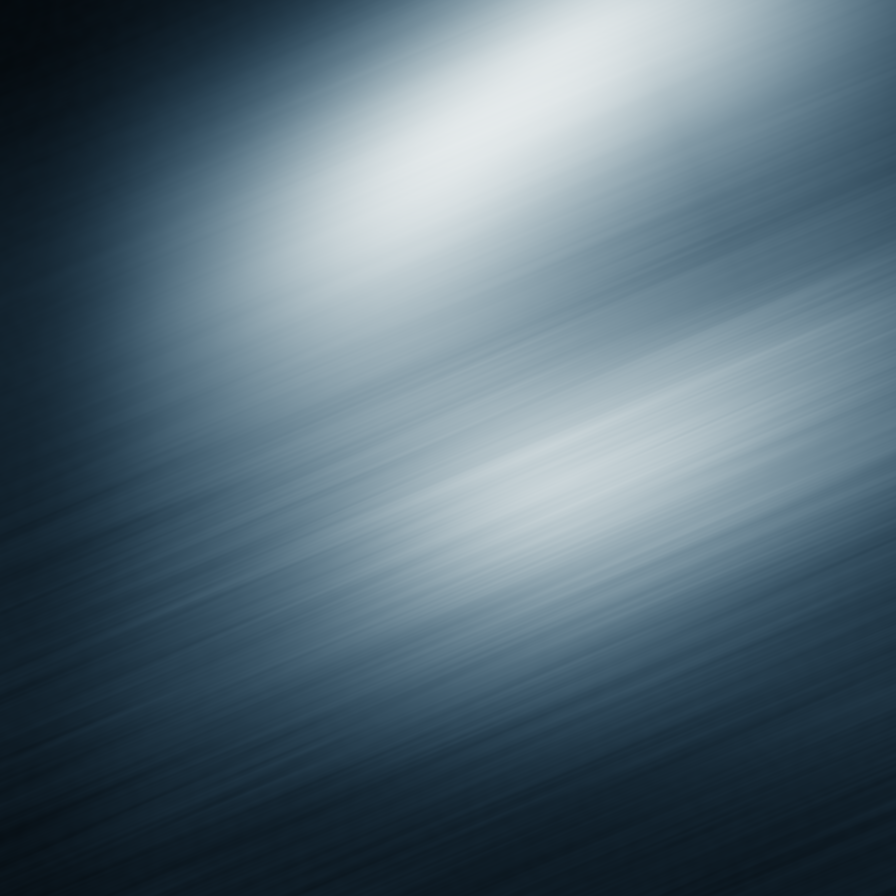
This texture is drawn by a Shadertoy shader. Its source:

```glsl
// Brushed steel-blue metal lit by two soft, slanted reflections.
// Lopsided falloffs in a rotated frame shape the light; stretched gradient
// noise adds the brush lines, and a curve maps the final tone to steel hues.

const float BRUSH_ANGLE = 0.401;

vec2 hashGradient(vec2 cell) {
    vec3 p = fract(vec3(cell.xyx) * vec3(0.1031, 0.1030, 0.0973));
    p += dot(p, p.yzx + 33.33);
    float angle = 6.2832 * fract((p.x + p.y) * p.z);
    return vec2(cos(angle), sin(angle));
}

float gradientNoise(vec2 p) {
    vec2 i = floor(p);
    vec2 f = p - i;
    vec2 u = f * f * f * (f * (f * 6.0 - 15.0) + 10.0);
    vec2 e = vec2(0.0, 1.0);
    float low = mix(dot(hashGradient(i), f),
                    dot(hashGradient(i + e.yx), f - e.yx), u.x);
    float high = mix(dot(hashGradient(i + e.xy), f - e.xy),
                     dot(hashGradient(i + e.yy), f - e.yy), u.x);
    return mix(low, high, u.y);
}

// Smooth hump with separate widths below and above its centre.
float hump(float offset, float widthBelow, float widthAbove, float power) {
    float width = offset < 0.0 ? widthBelow : widthAbove;
    return exp(-pow(abs(offset) / width, power));
}

// x runs along the brush lines, y across them.
vec2 brushFrame(vec2 uv, float angle) {
    float c = cos(angle), s = sin(angle);
    return vec2(c * uv.x + s * uv.y, c * uv.y - s * uv.x);
}

float upperReflection(vec2 q) {
    float ridge = 0.575 + 0.25 * (min(q.x, 1.03) - 0.8);
    return hump(q.x - 0.86, 0.443, 0.46, 3.0)
         * hump(q.y - ridge, 0.225, 0.185, 2.0);
}

float lowerReflection(vec2 q) {
    return hump(q.x - 0.77, 0.33, 0.47, 2.0)
         * hump(q.y - 0.175, 0.19, 0.155, 2.0);
}

// Layers of long lines; layers finer than a pixel fade away.
float brushLines(vec2 q, float pixel) {
    float sum = 0.0;
    float frequency = 38.0;
    float weight = 1.0;
    for (int layer = 0; layer < 4; layer++) {
        float visible = 1.0 - smoothstep(0.4, 1.0, frequency * pixel);
        vec2 p = vec2(q.x * (1.0 + 0.012 * frequency), q.y * frequency);
        sum += weight * visible * gradientNoise(p + 17.3 * float(layer));
        frequency *= 2.03;
        weight *= 0.85;
    }
    return sum;
}

// Sparse, thin grooves where the noise crosses zero.
float grooves(vec2 q, float frequency, float pixel) {
    float n = gradientNoise(vec2(q.x * 0.8, q.y * frequency) + 41.7);
    float thickness = 0.07 + frequency * pixel;
    float mask = smoothstep(0.0, 0.35, gradientNoise(q * vec2(2.0, 13.0)));
    return mask * (1.0 - smoothstep(0.0, thickness, abs(n)));
}

vec3 steelColour(float tone) {
    float midtone = tone * (1.0 - tone);
    return vec3(tone - midtone * (0.58 - 0.33 * tone),
                tone,
                tone + midtone * (0.44 - 0.40 * tone));
}

void mainImage(out vec4 fragColor, in vec2 fragCoord) {
    vec2 uv = fragCoord / iResolution.xy;
    float pixel = 1.0 / min(iResolution.x, iResolution.y);
    vec2 q = brushFrame(uv, BRUSH_ANGLE);

    // Broad light over a dark base
    float base = 0.165 * (1.0 - 0.65 * smoothstep(0.6, 0.9, q.y));
    float tone = base + 0.75 * upperReflection(q) + 0.62 * lowerReflection(q);

    // Darkened left and lower borders
    tone *= mix(0.70, 1.0, smoothstep(0.0, 0.2, uv.x));
    tone *= mix(0.60, 1.0, smoothstep(0.0, 0.25, uv.y));

    // Brush texture, strongest in the lower reflection
    float strength = mix(1.0, 0.3, smoothstep(0.22, 0.52, q.y));
    float contrast = strength * (0.3 + 2.8 * tone * (1.0 - tone));
    tone += contrast * 0.034 * brushLines(q, pixel);
    tone -= contrast * 0.022 * grooves(q, 32.0, pixel);

    // Faint cloudy grain
    tone += 0.008 * gradientNoise(uv * 70.0) * (1.0 - tone);

    fragColor = vec4(steelColour(clamp(tone, 0.0, 0.93)), 1.0);
}
```
